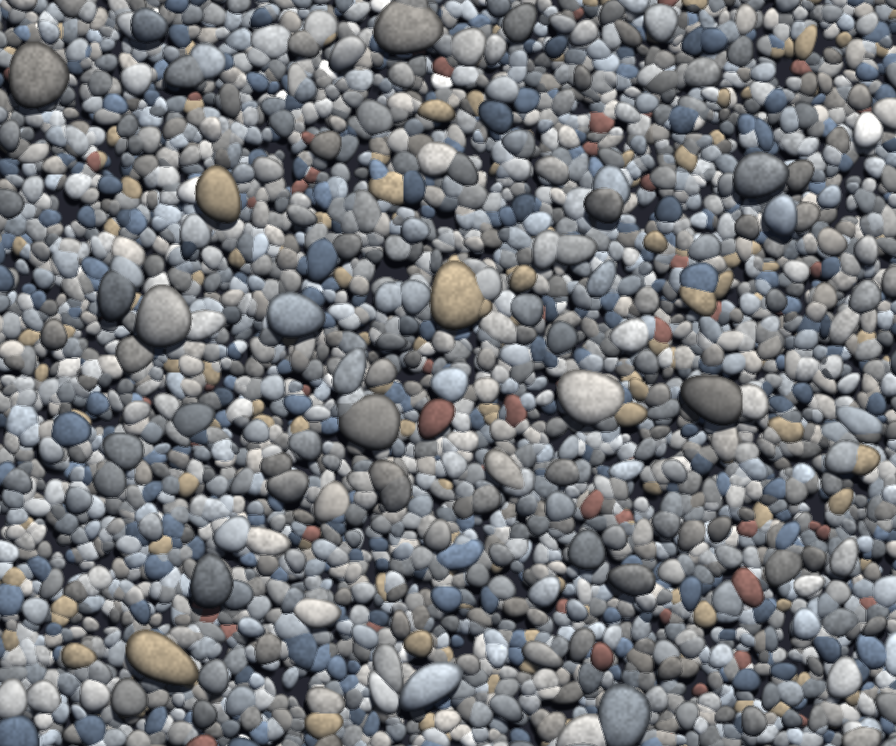
Reproduce this texture procedurally as a Shadertoy shader.

```glsl
// Sunlit bed of small grey beach pebbles with a few larger stones on top.
// Four jittered grids of wobbly ellipsoid domes compete by height; the highest
// dome is shaded by low sun, blue sky light and a short cast shadow.

#define FINE_CELL 0.0225
#define BASE_CELL 0.0275
#define MID_CELL 0.038
#define BIG_CELL 0.063
#define MID_SHARE 0.30
#define BIG_SHARE 0.09
#define JITTER 0.8
#define SHADOW_REACH 0.011
#define SPECKLE 0.26
#define SOFTNESS 0.0018
#define SUN_DIR vec3(0.22, 0.70, 0.68)
#define SUN_GAIN 1.08

const vec3 SUN_COLOR = vec3(1.02, 1.0, 0.96);
const vec3 SKY_COLOR = vec3(0.21, 0.235, 0.29);
const vec3 GAP_COLOR = vec3(0.30, 0.31, 0.37);

struct Pebble {
    float height;  // top surface above the ground
    float rim;     // 0 at the centre, 1 at the outline
    vec2 slope;    // sideways part of the normal
    vec2 id;       // seed of the stone, zero for a gap
};

vec4 hash4(vec2 p) {
    vec4 q = fract(p.xyxy * vec4(0.1031, 0.1030, 0.0973, 0.1099));
    q += dot(q, q.wzxy + 33.33);
    return fract((q.xxyz + q.yzzw) * q.zywx);
}

float valueNoise(vec2 p) {
    vec2 i = floor(p), f = fract(p);
    f = f * f * (3.0 - 2.0 * f);
    float low = mix(hash4(i).x, hash4(i + vec2(1, 0)).x, f.x);
    float high = mix(hash4(i + vec2(0, 1)).x, hash4(i + vec2(1, 1)).x, f.x);
    return mix(low, high, f.y);
}

// Adds one grid of pebbles, keeping whichever surface is highest.
void addLayer(inout Pebble top, vec2 p, float cell, float share, float lift, float seed) {
    vec2 grid = p / cell + seed;
    vec2 home = floor(grid);
    for (int y = -1; y <= 1; y++)
    for (int x = -1; x <= 1; x++) {
        vec2 id = home + vec2(x, y);
        vec4 place = hash4(id + seed);
        if (fract(place.w * 7.31) > share) continue;
        vec2 q = grid - id - 0.5 - JITTER * (place.xy - 0.5);
        if (dot(q, q) > 1.1) continue;

        // Random size, direction and elongation
        vec4 form = hash4(id + seed + 57.0);
        float angle = 6.2832 * form.x;
        float radius = mix(0.38, 0.70, form.y);
        float stretch = sqrt(mix(1.05, 1.75, form.z * form.z));
        mat2 turn = mat2(cos(angle), -sin(angle), sin(angle), cos(angle));
        vec2 axes = vec2(stretch, 1.0 / stretch);
        q = turn * q / (radius * axes);
        if (dot(q, q) > 1.45) continue;

        // Uneven outline
        float around = atan(q.y, q.x);
        float wobble = 0.08 * sin(2.0 * around + 40.0 * form.w)
                     + 0.06 * sin(3.0 * around + 60.0 * place.z);
        float rim = length(q) * (1.0 + wobble);
        if (rim >= 1.0) continue;

        float dome = 0.75 * radius * sqrt(1.0 - rim * rim);
        float height = lift + cell * (dome + 0.28 * place.z);
        if (height > top.height) {
            vec2 outward = (q / axes) * turn;
            outward /= length(outward) + 0.0001;
            vec2 tilt = 0.35 * (form.wy - 0.5);
            top = Pebble(height, rim, outward * rim * rim * 0.8 + tilt, id + seed);
        }
    }
}

Pebble pebbleBed(vec2 p) {
    Pebble top = Pebble(0.0, 1.0, vec2(0), vec2(0));
    addLayer(top, p, FINE_CELL, 0.9, 0.000, 11.0);
    addLayer(top, p, BASE_CELL, 0.9, 0.001, 131.0);
    addLayer(top, p, MID_CELL, MID_SHARE, 0.004, 271.0);
    addLayer(top, p, BIG_CELL, BIG_SHARE, 0.008, 419.0);
    return top;
}

// Mostly cool greys, some slate and tan, rarely rust or white.
vec3 stoneColor(vec2 id, vec2 p) {
    vec4 pick = hash4(id + 211.0);
    vec3 tint = mix(vec3(0.95, 1.0, 1.04), vec3(1.03, 1.0, 0.95), pick.y);
    vec3 color = tint * mix(0.42, 0.76, pick.x);
    if (pick.z < 0.10) color = vec3(0.36, 0.41, 0.47) * (0.8 + 0.4 * pick.x);
    else if (pick.z > 0.993) color = vec3(0.98, 0.97, 0.94);
    else if (pick.z > 0.975) color = vec3(0.52, 0.38, 0.35);
    else if (pick.z > 0.93) color = vec3(0.64, 0.58, 0.48);
    float grain = 0.6 * valueNoise(p * 260.0) + 0.4 * valueNoise(p * 110.0 + 9.0);
    return color * (1.0 + SPECKLE * (grain - 0.5) * (0.6 + pick.w));
}

vec3 shade(vec2 p) {
    vec3 sun = normalize(SUN_DIR);
    Pebble stone = pebbleBed(p);
    vec2 toSun = normalize(sun.xy) * SHADOW_REACH;
    float blocker = pebbleBed(p + toSun).height;
    float ray = stone.height + SHADOW_REACH * sun.z / length(sun.xy);
    float lit = 1.0 - smoothstep(-0.001, 0.004, blocker - ray);

    bool gap = stone.height <= 0.0;
    vec3 color = gap ? GAP_COLOR : stoneColor(stone.id, p);
    vec3 normal = normalize(vec3(stone.slope, 0.75));
    float direct = max(dot(normal, sun), 0.0) * lit * SUN_GAIN;
    float crevice = mix(0.5, 1.0, smoothstep(1.0, 0.78, stone.rim));
    return color * (SKY_COLOR + SUN_COLOR * direct) * crevice;
}

void mainImage(out vec4 fragColor, in vec2 fragCoord) {
    vec2 p = fragCoord / iResolution.y;
    vec3 sum = vec3(0);
    for (int i = 0; i < 4; i++)  // four samples smooth the edges
        sum += shade(p + SOFTNESS * (vec2(i & 1, i >> 1) - 0.5));
    fragColor = vec4(sum * 0.25, 1.0);
}
```
